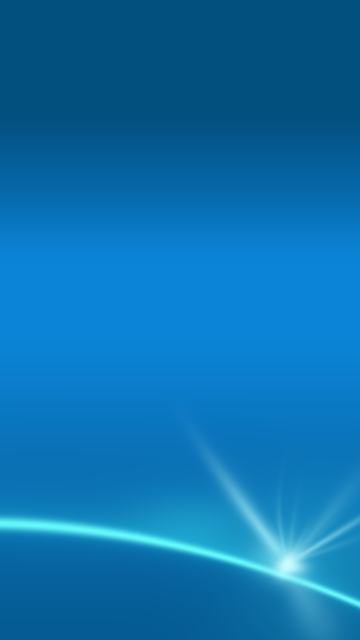
Write a WebGL 2 fragment shader that draws this background.

```glsl
#version 300 es
precision highp float;
uniform vec2 u_resolution;
out vec4 outColor;

float hash(float n) {
    return fract(sin(n * 91.7) * 4375.5);
}

// Round falloff with separate horizontal and vertical radii
float glow(vec2 p, vec2 radius) {
    vec2 q = p / radius;
    return exp(-dot(q, q));
}

// Soft beam leaving the origin, spreading from its root width
float ray(vec2 p, float angle, float len, float width, float spread) {
    vec2 dir = vec2(cos(angle), sin(angle));
    float along = dot(p, dir);
    float across = dir.x * p.y - dir.y * p.x;
    float w = width + spread * max(along, 0.0);
    float fade = smoothstep(0.0, 0.03, along) * (1.0 - smoothstep(0.1 * len, len, along));
    return fade * exp(-across * across / (w * w));
}

// Vertical sky gradient
vec3 sky(float y) {
    vec3 c = mix(vec3(0.02, 0.36, 0.58), vec3(0.035, 0.43, 0.70), smoothstep(0.0, 0.27, y));
    c = mix(c, vec3(0.045, 0.515, 0.84), smoothstep(0.24, 0.49, y));
    c = mix(c, vec3(0.02, 0.385, 0.625), smoothstep(0.58, 0.745, y));
    return mix(c, vec3(0.008, 0.312, 0.495), smoothstep(0.715, 0.83, y));
}

void main() {
    vec2 p = gl_FragCoord.xy / u_resolution.y;
    vec3 color = sky(p.y);

    // Signed distance to the curved horizon, positive above
    float slope = -0.03 - 0.69 * p.x;
    float d = (p.y - 0.182 + 0.03 * p.x + 0.346 * p.x * p.x) / sqrt(1.0 + slope * slope);
    float above = smoothstep(-0.006, 0.006, d);
    vec2 q = p - vec2(0.449, 0.119);

    // Broad teal haze over the horizon and around the flare
    float haze = above * exp(-max(d, 0.0) / 0.045) * (0.2 + 0.42 * glow(p - vec2(0.34, 0.15), vec2(0.17, 0.2)));
    haze += 0.32 * above * glow(p - vec2(0.30, 0.185), vec2(0.1, 0.045));
    haze += 0.34 * above * glow(q - vec2(0.06, 0.03), vec2(0.14, 0.11));
    haze += 0.22 * (1.0 - above) * glow(q - vec2(0.04, -0.06), vec2(0.13, 0.1));
    color = mix(color, vec3(0.15, 0.73, 0.86), clamp(haze, 0.0, 0.8));

    // Luminous arc, thinner towards the right
    float width = mix(0.0095, 0.0052, smoothstep(0.0, 0.5, p.x));
    float halo = exp(-abs(d) / (width * 1.8));
    float core = exp(-pow(abs(d) / width, 2.0));
    color = mix(color, vec3(0.10, 0.74, 0.88), 0.55 * halo);
    color = mix(color, vec3(0.42, 1.0, 0.99), 0.93 * core);

    // Long slightly bent streak to the upper left
    vec2 bent = q + vec2(0.35 * q.y * (0.17 - q.y), 0.0);
    float beams = 0.5 * ray(bent, 2.2, 0.33, 0.011, 0.005);
    beams += 0.3 * ray(bent, 2.17, 0.24, 0.006, 0.1);

    // Beams to the right and the fan below the horizon
    beams += 0.65 * ray(q, 0.55, 0.25, 0.004, 0.015);
    beams += 0.26 * ray(q, 0.87, 0.27, 0.005, 0.07);
    beams += 0.2 * ray(q, 0.35, 0.2, 0.003, 0.025);
    beams += 0.4 * ray(q, -1.1, 0.21, 0.016, 0.16);
    beams += 0.15 * ray(q + vec2(-1.6 * q.y * q.y, 0.0), 1.85, 0.2, 0.002, 0.015);

    // Fine scattered rays
    for (int i = 0; i < 12; i++) {
        float n = float(i);
        float angle = 0.2 + 2.1 * (n + hash(n + 1.0)) / 12.0;
        beams += 0.1 * ray(q, angle, 0.08 + 0.1 * hash(n + 20.0), 0.003, 0.025);
    }
    color = mix(color, vec3(0.57, 0.88, 0.94), clamp(beams, 0.0, 0.85));

    // Hot centre, stretched along the horizon
    vec2 r = mat2(0.87, 0.5, -0.5, 0.87) * q;
    color = mix(color, vec3(0.52, 0.90, 0.95), 0.6 * glow(q - vec2(-0.012, 0.012), vec2(0.04, 0.035)));
    color = mix(color, vec3(0.82, 1.0, 1.0), 0.9 * glow(r, vec2(0.013, 0.022)));
    color = mix(color, vec3(0.80, 1.0, 1.0), 0.75 * glow(q - vec2(0.006, -0.005), vec2(0.023, 0.011)));

    outColor = vec4(color, 1.0);
}
```
